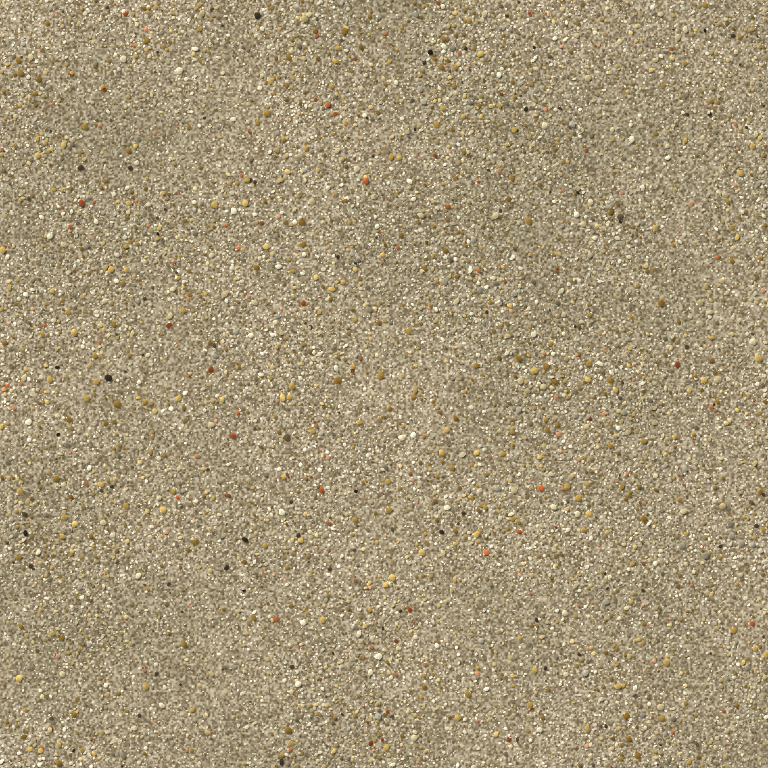
Write a WebGL 2 fragment shader that draws this texture.

```glsl
#version 300 es
precision highp float;
// Coarse beach sand: fine lit grains strewn with ochre, cream, red and dark pebbles.

uniform vec2 u_resolution;
out vec4 fragColor;

// Integer hash: three random values per cell and seed
vec3 hash(vec2 cell, float seed) {
    uvec3 v = uvec3(ivec3(vec3(cell, seed)) + 1000);
    v = v * 1664525u + 1013904223u;
    v.x += v.y * v.z; v.y += v.z * v.x; v.z += v.x * v.y;
    v ^= v >> 16u;
    v.x += v.y * v.z; v.y += v.z * v.x; v.z += v.x * v.y;
    return vec3(v >> 8u) / 16777216.0;
}

float valueNoise(vec2 p, float seed) {
    vec2 i = floor(p), f = fract(p);
    f = f * f * (3.0 - 2.0 * f);
    return mix(mix(hash(i, seed).x, hash(i + vec2(1, 0), seed).x, f.x),
               mix(hash(i + vec2(0, 1), seed).x, hash(i + vec2(1, 1), seed).x, f.x), f.y);
}

vec3 sandColor(float tone) {
    return mix(vec3(0.42, 0.36, 0.25), vec3(1.02, 0.97, 0.85), tone);
}

vec3 pebbleColor(float kind, float tone) {
    if (kind < 0.46) return mix(vec3(0.50, 0.37, 0.13), vec3(0.87, 0.74, 0.40), tone);
    if (kind < 0.78) return mix(vec3(0.74, 0.67, 0.46), vec3(0.98, 0.95, 0.83), tone);
    if (kind < 0.92) return mix(vec3(0.46, 0.44, 0.36), vec3(0.74, 0.71, 0.63), tone);
    if (kind < 0.96) return mix(vec3(0.52, 0.22, 0.10), vec3(0.84, 0.45, 0.24), tone);
    return mix(vec3(0.14, 0.12, 0.10), vec3(0.36, 0.30, 0.20), tone);
}

// Blend of a round and a chipped, faceted outline, 1 at the rim
float outline(vec2 q) {
    vec2 a = abs(q);
    float facets = max(a.x + 0.35 * a.y, a.y + 0.35 * a.x);
    return mix(length(q), max(facets, 1.2 * q.x + 0.7 * q.y), 0.75);
}

// One layer of rotated, shaded grains with small cast shadows
vec3 scatter(vec3 ground, vec2 uv, float cells, float density, vec2 radii,
             float pebbleShare, float relief, float seed) {
    vec2 p = uv * cells;
    for (int y = -1; y <= 1; y++)
    for (int x = -1; x <= 1; x++) {
        vec2 cell = floor(p) + vec2(x, y);
        vec3 place = hash(cell, seed);
        float clump = mix(0.4, 1.6, valueNoise(cell / cells * 10.0, 40.0));
        if (place.z > density * clump) continue;

        vec3 form = hash(cell, seed + 1.0);
        vec3 look = hash(cell, seed + 2.0);
        float radius = mix(radii.x, radii.y, form.x * form.x);
        vec2 d = (p - cell - 0.5 - 0.8 * (place.xy - 0.5)) / radius;
        float angle = 6.2832 * form.y;
        mat2 turn = mat2(cos(angle), -sin(angle), sin(angle), cos(angle));
        vec2 stretch = vec2(1.0, mix(1.8, 1.0, form.z));

        float blur = 0.6 * cells / (min(u_resolution.x, u_resolution.y) * radius);
        float body = 1.0 - smoothstep(1.0 - blur, 1.0 + blur, outline(turn * d * stretch));
        vec2 fall = d - vec2(0.34, -0.44);
        float shade = 1.0 - smoothstep(0.7 - blur, 1.1 + blur, outline(turn * fall * stretch));

        vec3 color = mix(sandColor(look.y), pebbleColor(look.x, look.y), pebbleShare);
        float light = clamp(dot(d, vec2(-0.6, 0.8)), -1.0, 1.0);
        ground *= 1.0 - 1.5 * relief * shade;
        ground = mix(ground, color * (1.0 + relief * light), body);
    }
    return ground;
}

void main() {
    vec2 uv = gl_FragCoord.xy / min(u_resolution.x, u_resolution.y);

    // Packed fine sand
    float speck = valueNoise(uv * 400.0, 3.0);
    vec3 color = sandColor(0.06 + 0.62 * speck);
    color = scatter(color, uv, 225.0, 0.80, vec2(0.26, 0.50), 0.0, 0.15, 10.0);

    // Medium grains, then pebbles
    color = scatter(color, uv, 125.0, 0.46, vec2(0.22, 0.44), 0.62, 0.24, 20.0);
    color = scatter(color, uv, 70.0, 0.28, vec2(0.17, 0.36), 0.95, 0.28, 30.0);

    // Surface grit over every grain
    color *= 1.0 + 0.18 * (valueNoise(uv * 440.0, 4.0) - 0.5);

    // Broad tonal drift
    float drift = valueNoise(uv * 6.0, 50.0) + 0.7 * valueNoise(uv * 17.0, 51.0) - 0.85;
    color *= 1.0 + 0.09 * drift * vec3(1.0, 0.92, 1.1);

    fragColor = vec4(clamp(color, 0.0, 1.0), 1.0);
}
```
